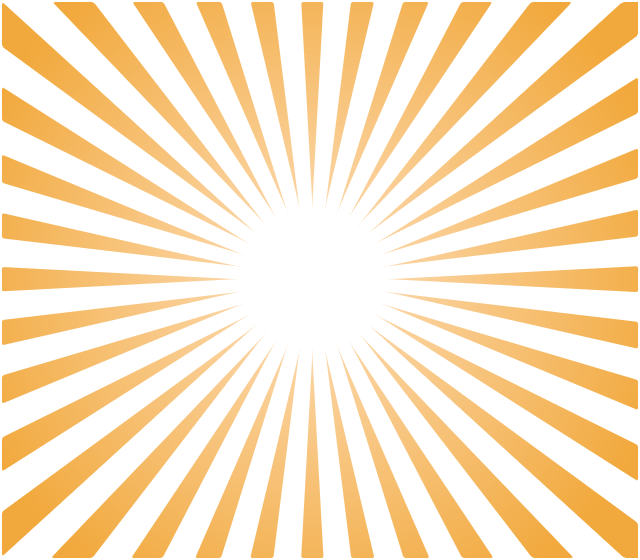
Write a Shadertoy shader that draws this background.

```glsl
const float TAU = 6.2831853;
const vec2 CENTER = vec2(0.488, 0.5015);   // fraction of the canvas
const float STRETCH = 1.025;               // horizontal widening of the burst
const float RAY_COUNT = 36.0;
const float HOLE_RADIUS = 0.134;           // lengths are in canvas heights
const float RAY_SLOPE = 0.0535;            // half width gained per unit length
const float MARGIN = 0.0035;
const float CORNER_RADIUS = 0.004;
const float FADE_END = 0.64;
const vec3 PAPER = vec3(1.0);
const vec3 INNER_ORANGE = vec3(0.985, 0.835, 0.645);
const vec3 OUTER_ORANGE = vec3(0.947, 0.662, 0.238);

// Signed distance to the nearest ray, folded into one angular sector
float rayDistance(vec2 p) {
    float sector = TAU / RAY_COUNT;
    float angle = mod(atan(p.y, p.x) + 0.5 * sector, sector) - 0.5 * sector;
    float along = length(p) * cos(angle);
    float side = length(p) * abs(sin(angle));
    return side - RAY_SLOPE * (along - HOLE_RADIUS);
}

// Signed distance to the frame that trims the rays
float frameDistance(vec2 p, vec2 size) {
    vec2 d = abs(p - 0.5 * size) - 0.5 * size + MARGIN;
    return max(d.x, d.y);
}

// Intersection of two shapes with rounded corners
float roundIntersect(float a, float b, float radius) {
    vec2 outside = max(vec2(a, b) + radius, 0.0);
    return min(max(a, b), -radius) + length(outside);
}

void mainImage(out vec4 fragColor, in vec2 fragCoord) {
    float pixel = 1.0 / iResolution.y;
    vec2 size = iResolution.xy * pixel;
    vec2 position = fragCoord * pixel;
    vec2 p = position - CENTER * size;
    p.x /= STRETCH;

    // Ray coverage
    float shape = roundIntersect(rayDistance(p), frameDistance(position, size), CORNER_RADIUS);
    float coverage = clamp(0.5 - shape / pixel, 0.0, 1.0);

    // Radial colour
    float fade = clamp((length(p) - HOLE_RADIUS) / (FADE_END - HOLE_RADIUS), 0.0, 1.0);
    vec3 orange = mix(INNER_ORANGE, OUTER_ORANGE, fade);

    fragColor = vec4(mix(PAPER, orange, coverage), 1.0);
}
```
